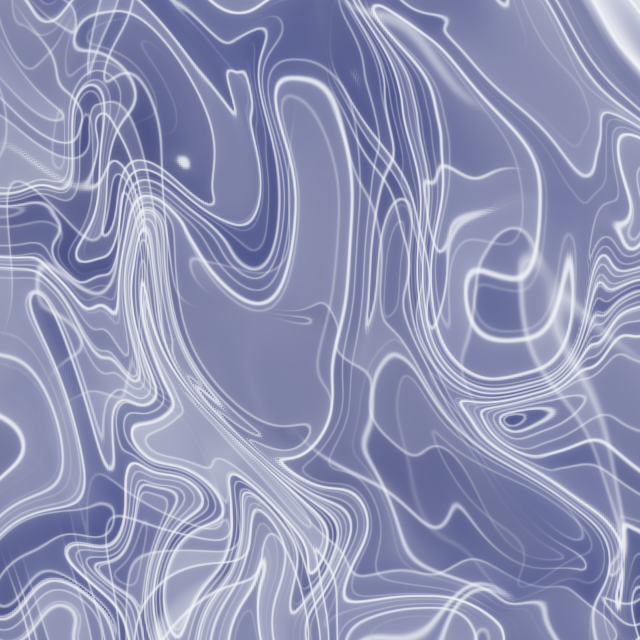
Reproduce this background procedurally as a Shadertoy shader.

```glsl
// Blue-grey liquid marble: folded bands with thin white contour lines and soft sheen.

vec2 hash2(vec2 cell) {
    vec2 k = vec2(dot(cell, vec2(127.1, 311.7)), dot(cell, vec2(269.5, 183.3)));
    return fract(sin(k) * 43758.5453) * 2.0 - 1.0;
}

// Gradient noise with quintic blending
float noise(vec2 p) {
    vec2 i = floor(p), f = p - i;
    vec2 u = f * f * f * (f * (f * 6.0 - 15.0) + 10.0);
    float a = dot(hash2(i), f);
    float b = dot(hash2(i + vec2(1, 0)), f - vec2(1, 0));
    float c = dot(hash2(i + vec2(0, 1)), f - vec2(0, 1));
    float d = dot(hash2(i + 1.0), f - 1.0);
    return mix(mix(a, b, u.x), mix(c, d, u.x), u.y);
}

// Repeated displacement that stretches and folds the plane
vec2 fold(vec2 p, float seed) {
    for (int i = 0; i < 5; i++) {
        vec2 q = p * 1.1 + seed + float(i) * 7.31;
        p += 0.78 * vec2(noise(q), noise(q + 31.7));
        p = mat2(0.8, 0.6, -0.6, 0.8) * p;
    }
    return p;
}

// x: tone of the band, y: brightness of the line on its edge
vec2 contours(float height, float seed) {
    float pixelSlope = fwidth(height);
    float slope = pixelSlope * iResolution.y;
    float level = floor(height + 0.5);
    float d = abs(height - level);
    float below = hash2(vec2(level - 1.0, seed)).x;
    float above = hash2(vec2(level, seed)).x;
    float edge = clamp(pixelSlope, 0.004, 0.5);
    float tone = mix(below, above, smoothstep(-edge, edge, height - level));
    tone *= 1.0 - smoothstep(0.5, 1.5, pixelSlope);

    // Lines keep an even width on slopes and spread on flat ground
    float width = max(0.014 + 0.0011 * slope, 0.6 * pixelSlope);
    float line = exp(-d * d / (width * width));
    line *= 1.0 - smoothstep(0.25, 0.8, pixelSlope);
    float halo = 0.12 * exp(-d / (0.03 + 0.003 * slope));
    float strength = mix(0.4, 1.0, hash2(vec2(level, seed + 5.0)).y * 0.5 + 0.5);
    return vec2(tone, (line + halo) * strength);
}

void mainImage(out vec4 fragColor, in vec2 fragCoord) {
    vec2 uv = fragCoord / iResolution.y;

    // Mostly upright flow leaning to the right on its way down
    vec2 p = vec2(uv.x * 3.5 + uv.y * 0.9, uv.y * 2.2);
    vec2 q = fold(p, 3.7);
    vec2 r = fold(p * 1.1, 19.3);

    // Main bands, fine strands and a translucent second layer
    float height = noise(q * 0.85 + 4.1) * 9.0 + 0.3;
    vec2 bands = contours(height, 1.0);
    vec2 strands = contours(height * 2.5 + noise(q * 1.3) * 2.0, 8.0);
    vec2 veil = contours(noise(r * 0.9 + 12.6) * 6.0 + 0.4, 15.0);
    float veilMask = smoothstep(-0.08, 0.16, noise(p * 0.8 + 6.4));
    float strandMask = smoothstep(-0.15, 0.15, noise(q * 0.7 + 23.0));

    // Band tones over slow shading
    float shade = 0.29 + 0.4 * noise(q * 0.9 + 51.2) + 0.12 * noise(r * 1.3 + 9.0);
    shade += 0.22 * bands.x + 0.09 * strands.x * strandMask + 0.11 * veil.x * veilMask;
    shade = max(shade, -0.08);

    // Narrow glossy streaks
    float ridge = max(0.0, 1.0 - abs(noise(q * 0.8 + 77.0)) * 13.0);
    float sheen = ridge * ridge * smoothstep(0.15, 0.4, noise(r * 0.8 + 40.0));

    float light = bands.y + strands.y * 0.4 * strandMask;
    light += veil.y * 0.75 * veilMask + sheen;
    shade = mix(shade, 1.1, 1.0 - exp(-1.9 * light));

    vec3 color = mix(vec3(0.335, 0.36, 0.555), vec3(0.89, 0.90, 0.93), shade);
    color += vec3(0.03, 0.02, -0.015) * noise(r + 63.0) * (1.0 - clamp(shade, 0.0, 1.0));
    fragColor = vec4(clamp(color, 0.0, 1.0), 1.0);
}
```
